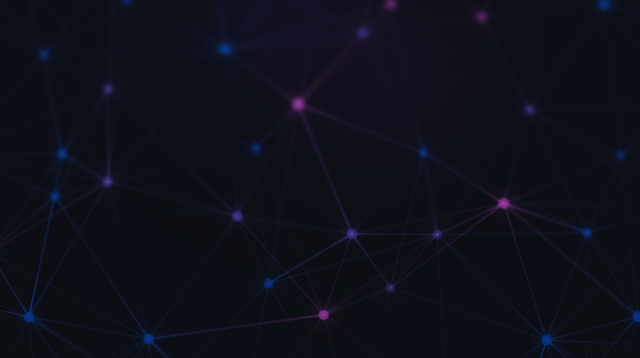
Give the GLSL for this background, as a Shadertoy shader.

```glsl
// A dim network of glowing nodes joined by thin light threads on near-black navy.
// Nodes sit on a jittered grid; every close pair in a 5x5 window shares a thread.
// Focus is sharp at the bottom and softens towards the hazy top.

const float CELL = 0.26;
const int SIDE = 5;
const int COUNT = SIDE * SIDE;

vec2 hash2(vec2 p) {
    vec3 q = fract(p.xyx * vec3(0.1031, 0.1030, 0.0973));
    q += dot(q, q.yzx + 33.33);
    return fract((q.xx + q.yz) * q.zy);
}

// Magenta, violet or blue; blue is more common near the top
vec3 nodeTint(float pick, float height) {
    pick += 0.2 * smoothstep(0.6, 0.9, height);
    vec3 tint = pick < 0.31 ? vec3(0.56, 0.20, 0.58) : vec3(0.25, 0.20, 0.56);
    return pick < 0.57 ? tint : vec3(0.03, 0.19, 0.52);
}

// x: distance to the segment, y: position along it from 0 to 1
vec2 segment(vec2 p, vec2 a, vec2 b) {
    vec2 ab = b - a;
    float t = clamp(dot(p - a, ab) / dot(ab, ab), 0.0, 1.0);
    return vec2(length(p - a - ab * t), t);
}

// Soft round spot of light
float spot(vec2 p, vec2 centre, float size) {
    vec2 d = (p - centre) / size;
    return exp(-dot(d, d));
}

// Navy base with two violet haze spots at the top and slightly darker sides
vec3 backdrop(vec2 p, float aspect) {
    vec3 col = vec3(0.045, 0.056, 0.078);
    col += vec3(0.018, 0.008, 0.042) * spot(p, vec2(0.43 * aspect, 0.97), 0.19);
    col += vec3(0.032, 0.004, 0.034) * spot(p, vec2(0.59 * aspect, 0.80), 0.23);
    col += vec3(0.002, 0.002, 0.008) * smoothstep(0.1, 0.9, p.y);
    float side = abs(p.x / aspect - 0.5) * 2.0;
    return col * (1.0 - 0.04 * side * side);
}

void mainImage(out vec4 fragColor, in vec2 fragCoord) {
    vec2 p = fragCoord / iResolution.y;
    float aspect = iResolution.x / iResolution.y;
    float pixel = 1.0 / iResolution.y;
    float blur = smoothstep(0.2, 0.95, p.y);
    vec3 col = backdrop(p, aspect);

    // Collect the nodes around this point
    vec2 ids[COUNT];
    vec2 nodes[COUNT];
    vec3 tints[COUNT];
    float powers[COUNT];
    vec2 home = floor(p / CELL);
    for (int i = 0; i < COUNT; i++) {
        vec2 id = home + vec2(i % SIDE, i / SIDE) - 2.0 + 37.0;
        vec2 traits = hash2(id + 71.0);
        ids[i] = id;
        nodes[i] = (id - 37.0 + 0.1 + 0.8 * hash2(id)) * CELL;
        tints[i] = nodeTint(traits.x, nodes[i].y);
        powers[i] = mix(0.42, 1.0, traits.y * traits.y);
    }

    // Threads: brighter near their ends, wider and fainter out of focus
    for (int i = 0; i < COUNT; i++) {
        for (int j = i + 1; j < COUNT; j++) {
            float span = distance(nodes[i], nodes[j]);
            if (span > 0.52) continue;

            vec2 chance = hash2(ids[i] * 1.7 + ids[j] * 3.1);
            vec2 seg = segment(p, nodes[i], nodes[j]);
            float spread = pow(chance.y, 4.0);
            float width = max(0.0017 + 0.0080 * blur + 0.0045 * spread, 0.5 * pixel);
            float ends = 2.0 * seg.y - 1.0;
            float strength = mix(0.62, 0.13, sqrt(blur)) * (0.5 + 0.5 * ends * ends);
            strength *= 1.0 - 0.4 * smoothstep(0.2, 0.52, span);
            strength *= mix(powers[i], powers[j], seg.y) * mix(0.3, 1.3, chance.x * chance.x);
            vec3 tint = mix(tints[i], tints[j], seg.y);
            col += tint * strength * exp(-seg.x * seg.x / (width * width));
        }
    }

    // Nodes: a soft disc inside a faint glow
    for (int i = 0; i < COUNT; i++) {
        float d = distance(p, nodes[i]);
        float radius = 0.0115 + 0.002 * blur + 0.003 * powers[i];
        float soft = max(0.003 + 0.011 * blur, pixel);
        float disc = 1.0 - smoothstep(radius - soft, radius + soft, d);
        col += tints[i] * powers[i] * 0.10 * exp(-d * d / 0.0010);
        col = mix(col, tints[i], disc * powers[i] * mix(0.95, 0.65, blur));
    }

    fragColor = vec4(col, 1.0);
}
```
